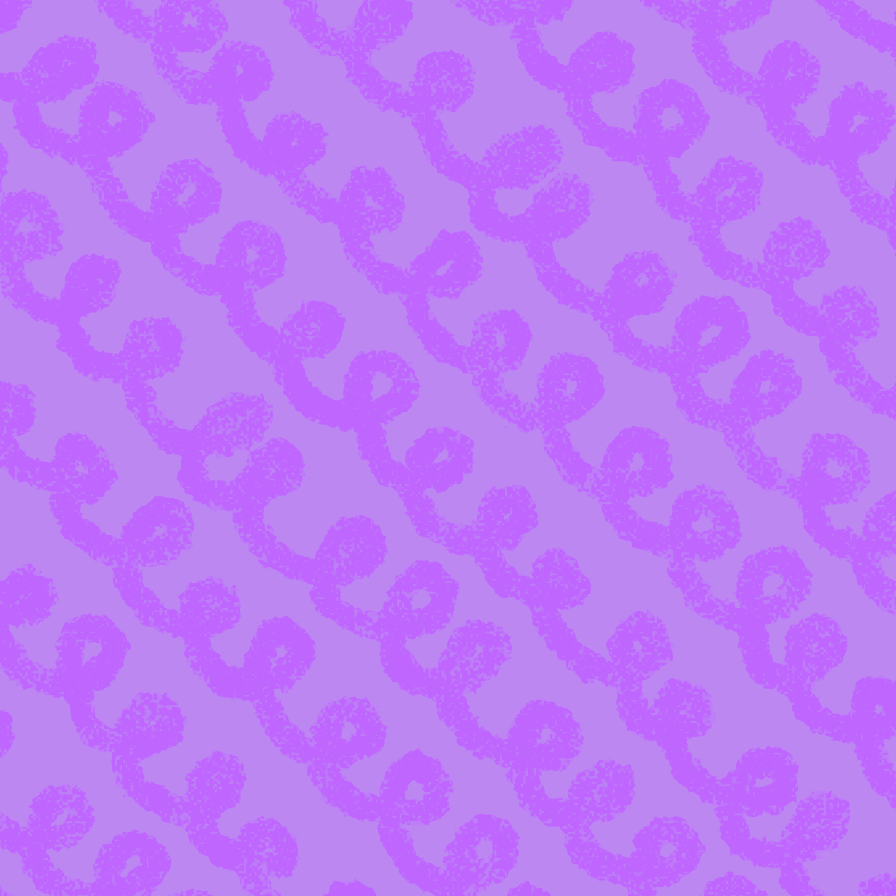
Give the GLSL for this pattern, as a Shadertoy shader.

```glsl
// Diagonal strands of looping crayon scribble on a lilac ground.
// Each knot throws a teardrop Bezier loop up and right, then an arc to the next knot.
// Every third strand repeats; noise frays the edges and leaves dry grain in the ink.

#define GROUND vec3(0.74, 0.53, 0.95)
#define INK vec3(0.75, 0.40, 1.00)
#define STRAND_GAP 0.1464
#define STRAND_START -0.044
#define KNOT_GAP 0.101
#define STRAND_DRIFT 0.006
#define HALF_WIDTH 0.0155
#define LOOP_REACH 0.108
#define ARC_REACH 0.043
#define FRAY 0.008
#define DRYNESS 0.75

vec3 hash3(vec2 p) {
    vec3 q = fract(p.xyx * vec3(0.1031, 0.1030, 0.0973) + 0.137);
    q += dot(q, q.yxz + 33.33);
    return fract((q.xxy + q.yzz) * q.zyx);
}

float noise(vec2 p) {
    vec2 i = floor(p), f = fract(p);
    f = f * f * (3.0 - 2.0 * f);
    float low = mix(hash3(i).x, hash3(i + vec2(1, 0)).x, f.x);
    float high = mix(hash3(i + vec2(0, 1)).x, hash3(i + vec2(1, 1)).x, f.x);
    return mix(low, high, f.y);
}

float segmentDistance(vec2 p, vec2 a, vec2 b) {
    vec2 pa = p - a, ba = b - a;
    return length(pa - ba * clamp(dot(pa, ba) / max(dot(ba, ba), 1e-9), 0.0, 1.0));
}

vec2 bezier(vec2 a, vec2 b, vec2 c, vec2 d, float t) {
    float s = 1.0 - t;
    return s * s * s * a + 3.0 * s * s * t * b + 3.0 * s * t * t * c + t * t * t * d;
}

float bezierDistance(vec2 p, vec2 a, vec2 b, vec2 c, vec2 d, int steps) {
    float nearest = 1.0;
    vec2 previous = a;
    for (int i = 1; i <= steps; i++) {
        vec2 next = bezier(a, b, c, d, float(i) / float(steps));
        nearest = min(nearest, segmentDistance(p, previous, next));
        previous = next;
    }
    return nearest;
}

vec2 heading(float angle) { return vec2(cos(angle), sin(angle)); }

// Distance along a strand at which its knots start
float strandPhase(float strand) {
    return STRAND_DRIFT * strand + KNOT_GAP * 0.5 * mod(strand, 3.0);
}

// Knot position, measured from the upper left corner
vec2 knotPosition(float k, float strand) {
    vec3 h = hash3(vec2(k, mod(strand, 3.0) * 17.0 + 5.0)) - 0.5;
    float along = strandPhase(strand) + (k + 0.28 * h.x) * KNOT_GAP;
    float across = STRAND_START + strand * STRAND_GAP + 0.014 * h.y;
    return (along * vec2(1, -1) + across * vec2(1, 1)) * sqrt(0.5);
}

// Loop tilt, opening half angle and reach
vec3 loopShape(float k, float strand) {
    vec3 h = hash3(vec2(k + 40.0, mod(strand, 3.0) * 23.0 + 9.0));
    return vec3(mix(0.45, 1.12, h.x), mix(0.50, 0.95, h.y), LOOP_REACH * mix(0.80, 1.17, h.z));
}

float scribbleDistance(vec2 p) {
    float along = (p.x - p.y) * sqrt(0.5);
    float across = (p.x + p.y) * sqrt(0.5) - STRAND_START;
    float nearest = 1.0;
    for (int s = 0; s < 2; s++) {
        float strand = floor(across / STRAND_GAP) + float(s);
        float base = floor((along - strandPhase(strand)) / KNOT_GAP);
        for (int j = -1; j <= 1; j++) {
            float k = base + float(j);
            vec2 knot = knotPosition(k, strand), nextKnot = knotPosition(k + 1.0, strand);
            vec3 shape = loopShape(k, strand), nextShape = loopShape(k + 1.0, strand);
            vec2 leave = heading(shape.x - shape.y), arrive = heading(shape.x + shape.y);
            vec2 nextLeave = heading(nextShape.x - nextShape.y);
            nearest = min(nearest, bezierDistance(p, knot, knot + shape.z * leave,
                knot + shape.z * arrive, knot, 14));
            nearest = min(nearest, bezierDistance(p, knot, knot - ARC_REACH * arrive,
                nextKnot - ARC_REACH * nextLeave, nextKnot, 7));
        }
    }
    return nearest;
}

void mainImage(out vec4 fragColor, in vec2 fragCoord) {
    vec2 p = fragCoord / iResolution.y - vec2(0, 1);
    float pixel = 1.0 / iResolution.y;

    // Frayed stroke outline
    float d = scribbleDistance(p) - HALF_WIDTH;
    d += FRAY * (noise(p * 75.0 + 31.0) - 0.5) + 0.6 * FRAY * (noise(p * 260.0 + 400.0) - 0.5);
    float cover = 1.0 - smoothstep(-pixel, pixel, d);

    // Dry grain, gathered in patches and near the edges
    float patches = noise(p * 24.0 + 70.0);
    float edge = smoothstep(-HALF_WIDTH, 0.0, d);
    float grain = noise(p * 340.0 + 900.0);
    float dry = smoothstep(0.62, 0.95, grain + 0.45 * (patches - 0.5) + 0.22 * (edge - 0.4));
    fragColor = vec4(mix(GROUND, INK, cover * (1.0 - DRYNESS * dry)), 1.0);
}
```
